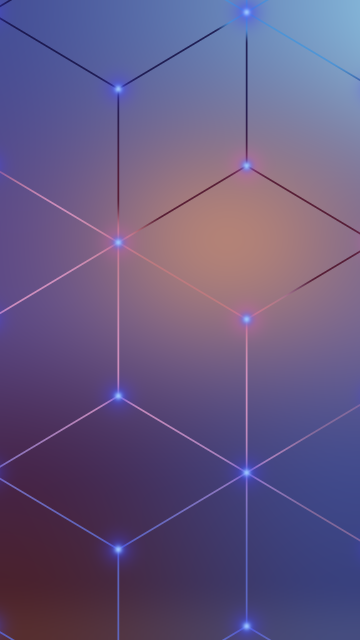
A WebGL 2 fragment shader for this background:

```glsl
#version 300 es
precision highp float;
// Glowing wire cubes (a rhombille tiling) over a soft blue, violet and amber haze.
// Hubs sit on a centred rectangular lattice; each one sends out six spokes, and
// every lattice node carries a small light. Lengths are in canvas heights.

#define PITCH vec2(0.2005, 0.2398)     // column and row spacing of the nodes
#define HUB vec2(0.1849, 0.6211)       // one hub, where six spokes meet
#define WARM_CENTER vec2(0.355, 0.625)
#define WARM_RADIUS vec2(0.215, 0.172)
#define LINE_HALF_WIDTH 0.00135
#define LINE_OPACITY 0.85
#define CORE_RADIUS 0.0052
#define HALO_RADIUS 0.024

uniform vec2 u_resolution;
out vec4 fragColor;

// Offset from the nearest lattice point, folded into one quadrant
vec2 foldCell(vec2 p, vec2 size) {
    return abs(mod(p + 0.5 * size, size) - 0.5 * size);
}

float segmentFromOrigin(vec2 p, vec2 end) {
    float along = clamp(dot(p, end) / dot(end, end), 0.0, 1.0);
    return length(p - end * along);
}

float spokeDistance(vec2 p) {
    vec2 q = foldCell(p, PITCH * vec2(2.0, 3.0));
    float upright = segmentFromOrigin(q, vec2(0.0, PITCH.y));
    float slanted = segmentFromOrigin(q, PITCH * vec2(1.0, 0.5));
    return min(upright, slanted);
}

float warmth(vec2 p) {
    vec2 q = (p - WARM_CENTER) / WARM_RADIUS;
    return exp(-dot(q, q));
}

// Four horizontal blends stacked from top to bottom, then the amber haze
vec3 backdrop(vec2 p, vec2 uv) {
    float x = uv.x;
    float sx = smoothstep(0.0, 1.0, x);
    vec3 top = mix(vec3(0.27, 0.31, 0.59), vec3(0.51, 0.70, 0.84), pow(x, 1.3));
    vec3 middle = mix(vec3(0.35, 0.28, 0.53), vec3(0.42, 0.38, 0.59), x);
    vec3 lower = mix(vec3(0.27, 0.14, 0.28), vec3(0.25, 0.29, 0.55), sx);
    vec3 bottom = mix(vec3(0.29, 0.13, 0.17), vec3(0.22, 0.25, 0.49), sx);
    vec3 color = mix(bottom, lower, smoothstep(0.05, 0.29, uv.y));
    color = mix(color, middle, smoothstep(0.22, 0.55, uv.y));
    color = mix(color, top, smoothstep(0.60, 1.0, uv.y));
    color = mix(color, vec3(0.72, 0.52, 0.46), 0.94 * warmth(p));
    // Faint grey lift along the lower edge
    return color + vec3(0.05, 0.05, 0.01) * (1.0 - smoothstep(0.0, 0.10, uv.y));
}

// Dark wires above a slanted boundary, pink to blue below, icy top right
vec3 wireColor(vec2 p) {
    float slant = 1.0 - p.y - 0.4 * p.x;
    vec3 lit = mix(vec3(0.38, 0.43, 0.82), vec3(0.88, 0.60, 0.78),
                   smoothstep(0.16, 0.44, p.y + 0.15 * p.x));
    lit = mix(lit, vec3(0.76, 0.48, 0.50), smoothstep(0.15, 0.75, warmth(p)));
    lit = mix(lit, vec3(0.55, 0.43, 0.62), smoothstep(0.40, 0.50, p.x));
    vec3 dark = mix(vec3(0.30, 0.06, 0.16), vec3(0.08, 0.06, 0.27),
                    smoothstep(0.70, 0.86, p.y));
    dark = mix(vec3(0.28, 0.58, 0.85), dark, smoothstep(-0.11, -0.085, slant));
    return mix(dark, lit, smoothstep(0.235, 0.290, slant));
}

void main() {
    vec2 uv = gl_FragCoord.xy / u_resolution;
    vec2 p = gl_FragCoord.xy / u_resolution.y;
    float pixel = 1.0 / u_resolution.y;
    vec3 color = backdrop(p, uv);

    // Wires from both interleaved sets of hubs
    vec2 q = p - HUB;
    float wire = min(spokeDistance(q), spokeDistance(q - PITCH * vec2(1.0, 1.5)));
    float coverage = clamp((LINE_HALF_WIDTH - wire) / pixel + 0.5, 0.0, 1.0);
    color = mix(color, wireColor(p), LINE_OPACITY * coverage);

    // Lights at every node: wide halo, blue bloom, pale core
    vec2 nodeCell = PITCH * vec2(2.0, 1.0);
    float node = min(length(foldCell(q, nodeCell)),
                     length(foldCell(q - PITCH * vec2(1.0, 0.5), nodeCell)));
    vec3 haloColor = mix(vec3(0.28, 0.25, 0.95), vec3(0.85, 0.38, 0.72),
                         smoothstep(0.04, 0.40, warmth(p)));
    float halo = exp(-pow(node / HALO_RADIUS, 2.0));
    float bloom = exp(-pow(node / (1.8 * CORE_RADIUS), 2.0));
    float core = exp(-pow(node / CORE_RADIUS, 2.0));
    color = mix(color, haloColor, 0.40 * halo);
    color = mix(color, vec3(0.27, 0.40, 1.0), 0.70 * bloom);
    color = mix(color, vec3(0.66, 0.83, 1.0), 0.85 * core);

    fragColor = vec4(color, 1.0);
}
```
